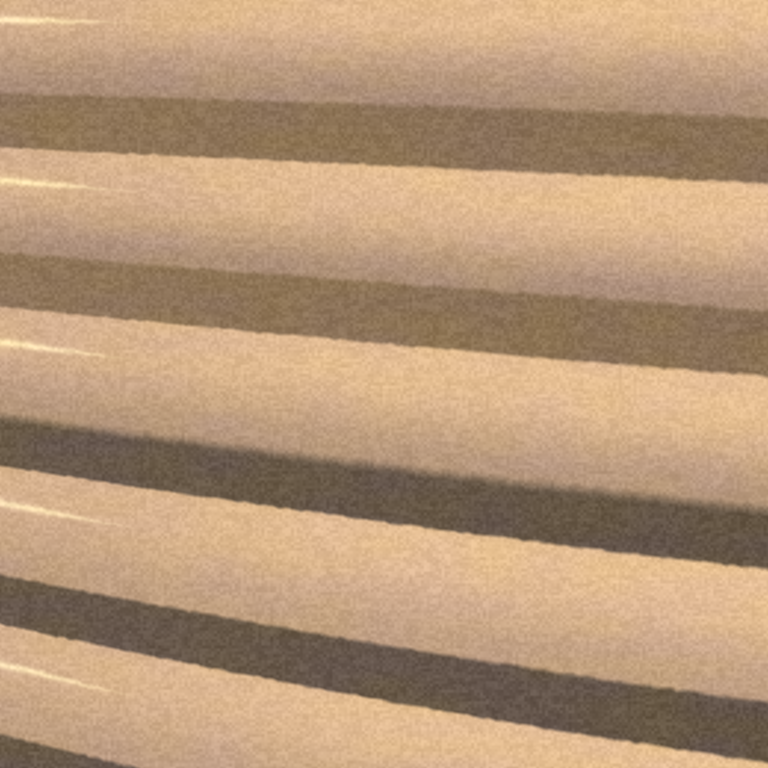
Give the GLSL for this texture, as a WebGL 2 fragment shader.

```glsl
#version 300 es
precision highp float;

uniform vec2 u_resolution;
out vec4 outColor;

const vec3 CREAM = vec3(0.88, 0.73, 0.565);
const vec3 TAN = vec3(0.80, 0.66, 0.54);
const vec3 DUSK = vec3(0.67, 0.555, 0.465);
const vec3 OLIVE_SHADE = vec3(0.55, 0.45, 0.34);
const vec3 DEEP_SHADE = vec3(0.40, 0.34, 0.285);
const vec3 GLINT = vec3(1.0, 0.90, 0.71);

float hash(vec2 p) {
  vec3 q = fract(p.xyx * vec3(0.1031, 0.1030, 0.0973));
  q += dot(q, q.yzx + 33.33);
  return fract((q.x + q.y) * q.z);
}

float noise(vec2 p) {
  vec2 cell = floor(p);
  vec2 f = fract(p);
  f = f * f * (3.0 - 2.0 * f);
  float low = mix(hash(cell), hash(cell + vec2(1.0, 0.0)), f.x);
  float high = mix(hash(cell + vec2(0.0, 1.0)), hash(cell + 1.0), f.x);
  return mix(low, high, f.y);
}

// Slat coordinate, growing by one per slat downward; slats fan out to the right
float slatCoord(vec2 uv) {
  float firstEdge = mix(0.195, 0.242, uv.x);
  float bow = 0.012 * uv.x * (1.0 - uv.x);
  float pitch = mix(0.207, 0.2515, uv.x) + bow;
  return (1.0 - uv.y - firstEdge) / pitch;
}

// Rounded face, pale above and dusky towards its lower rim
vec3 faceColor(float t, float x, float row, vec3 topColor) {
  float depth = mix(1.0, 0.5, smoothstep(0.0, 2.0, row));
  float start = row < -0.5 ? 0.18 : 0.24;
  float falloff = smoothstep(start, 0.65, t);
  vec3 color = mix(topColor, TAN, 0.5 * smoothstep(0.08, 0.4, t));
  color = mix(color, DUSK, falloff * depth);
  return color * (1.0 + 0.03 * x * (1.0 - falloff));
}

// Thin reflection tapering away from the left side
float glintMask(float t, float x, float row) {
  float center = 0.195 + 0.013 * row + 0.1 * x;
  float halfWidth = mix(0.024, 0.007, smoothstep(0.0, 0.2, x));
  float across = (t - center) / halfWidth;
  return exp(-across * across) * (1.0 - smoothstep(0.03, 0.20, x));
}

// Fine speckle mixed with short horizontal streaks
float grain(vec2 uv) {
  float speckle = noise(uv * 260.0) - 0.5;
  float streak = noise(uv * vec2(65.0, 210.0) + 17.0) - 0.5;
  return 0.075 * speckle + 0.035 * streak;
}

void main() {
  vec2 uv = gl_FragCoord.xy / u_resolution;
  float wobble = 0.012 * (noise(uv * vec2(110.0, 60.0)) - 0.5);
  float slat = slatCoord(uv);
  float row = floor(slat + wobble);
  float t = fract(slat + wobble);
  float pixel = fwidth(slat);
  float lower = step(0.5, row);

  // Slat face
  vec3 topColor = mix(mix(TAN, CREAM, 0.5), CREAM, smoothstep(0.0, 0.5, uv.x));
  vec3 color = faceColor(t, uv.x, row, topColor);

  // Shadow gap, darker in the lower rows
  float gapStart = mix(0.645, 0.675, lower);
  float softness = max(row == 1.0 ? 0.045 : 0.018, pixel);
  vec3 shade = mix(OLIVE_SHADE, DEEP_SHADE, lower);
  shade *= 1.0 + 0.05 * (0.5 - uv.x);
  color = mix(color, shade, smoothstep(gapStart - softness, gapStart + softness, t));

  // Crisp upper edge of the next slat
  float edge = max(0.028, 1.5 * pixel);
  color = mix(color, topColor, smoothstep(1.0 - edge, 1.0, t));

  color = mix(color, GLINT, glintMask(t, uv.x, row));

  // Uneven warm tint and surface grain
  float tint = noise(uv * vec2(14.0, 38.0)) - 0.5;
  color += vec3(0.012, 0.012, -0.035) * tint + grain(uv);
  outColor = vec4(clamp(color, 0.0, 1.0), 1.0);
}
```
